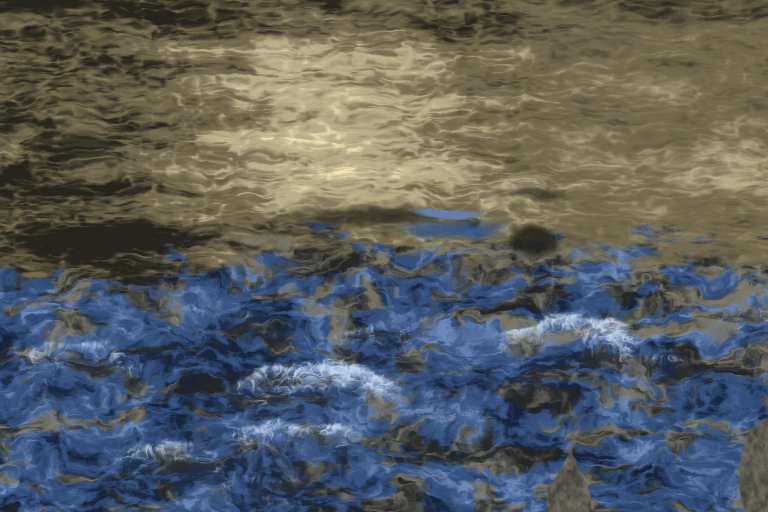
A WebGL 2 fragment shader for this texture:

```glsl
#version 300 es
precision highp float;
// Golden evening river sliding over a ledge into blue, foaming rapids.

uniform vec2 u_resolution;
out vec4 fragColor;

const vec3 UMBER = vec3(0.15, 0.14, 0.11);
const vec3 BRONZE = vec3(0.45, 0.41, 0.30);
const vec3 GOLD = vec3(0.72, 0.68, 0.53);
const vec3 SUN = vec3(0.96, 0.91, 0.72);
const vec3 NAVY = vec3(0.08, 0.13, 0.22);
const vec3 BLUE = vec3(0.20, 0.31, 0.49);
const vec3 SKY = vec3(0.42, 0.54, 0.73);
const vec3 FOAM = vec3(0.80, 0.87, 0.96);

// Foam crests: centre x, top y, half width, strength
const vec4 CRESTS[11] = vec4[11](
  vec4(0.63, 0.285, 0.21, 1.0), vec4(1.10, 0.375, 0.18, 0.95),
  vec4(0.15, 0.335, 0.15, 0.75), vec4(0.33, 0.140, 0.13, 0.8),
  vec4(0.57, 0.190, 0.17, 0.8), vec4(0.73, 0.360, 0.12, 0.6),
  vec4(1.30, 0.325, 0.06, 0.6), vec4(0.91, 0.215, 0.09, 0.5),
  vec4(0.41, 0.410, 0.15, 0.5), vec4(1.46, 0.405, 0.10, 0.6),
  vec4(0.48, 0.080, 0.14, 0.5));

float hash(vec2 p) {
  vec3 q = fract(p.xyx * vec3(0.1031, 0.1030, 0.0973));
  q += dot(q, q.yzx + 33.33);
  return fract((q.x + q.y) * q.z);
}

float noise(vec2 p) {
  vec2 i = floor(p), f = fract(p);
  f = f * f * (3.0 - 2.0 * f);
  return mix(mix(hash(i), hash(i + vec2(1, 0)), f.x),
             mix(hash(i + vec2(0, 1)), hash(i + vec2(1, 1)), f.x), f.y);
}

float fbm(vec2 p) {
  float sum = 0.0, amp = 0.5;
  for (int i = 0; i < 5; i++) {
    sum += amp * noise(p);
    p = mat2(1.6, 0.5, -0.5, 1.6) * p * 1.2 + 7.3;
    amp *= 0.55;
  }
  return sum / 1.05;
}

// Thin bright wave lines, from folded noise
float ridges(vec2 p) {
  float a = 1.0 - abs(2.0 * noise(p) - 1.0);
  float b = 1.0 - abs(2.0 * noise(p * 2.1 + 13.7) - 1.0);
  return a * a * 0.6 + b * b * 0.4;
}

float glow(vec2 p, vec2 centre, vec2 size) {
  vec2 q = (p - centre) / size;
  return exp(-dot(q, q));
}

float ellipseMask(vec2 p, vec2 centre, vec2 size, float soft) {
  return 1.0 - smoothstep(1.0 - soft, 1.0 + soft, length((p - centre) / size));
}

vec3 goldenWater(vec2 p, vec2 bend) {
  vec2 q = p + bend * vec2(0.05, 0.018);
  float swell = fbm(q * vec2(7.0, 30.0));
  float ripple = ridges(q * vec2(19.0, 75.0));
  float glint = noise(q * vec2(65.0, 190.0));
  float light = 0.34 + 0.16 * smoothstep(0.55, 1.2, p.x);
  light += 0.42 * glow(p, vec2(0.60, 0.80), vec2(0.24, 0.20));
  light += 0.22 * glow(p, vec2(0.72, 0.67), vec2(0.34, 0.09));
  light += 0.20 * glow(p, vec2(0.58, 0.72), vec2(0.13, 0.03));
  light += 0.24 * glow(p, vec2(1.45, 0.655), vec2(0.16, 0.04));
  light += 0.12 * glow(p, vec2(0.80, 0.92), vec2(0.05, 0.14));
  light -= 0.20 * smoothstep(0.88, 1.02, p.y);
  light -= 0.34 * glow(p, vec2(0.16, 0.53), vec2(0.30, 0.045));
  light -= 0.12 * glow(p, vec2(0.05, 0.64), vec2(0.24, 0.08));
  float contrast = mix(1.0, 0.6, smoothstep(0.85, 1.15, p.x));
  light += contrast * ((swell - 0.5) * 0.75 + (ripple - 0.45) * 0.35 + (glint - 0.5) * 0.22);
  vec3 col = mix(UMBER, BRONZE, smoothstep(0.05, 0.50, light));
  col = mix(col, GOLD, smoothstep(0.48, 0.86, light));
  return mix(col, SUN, smoothstep(0.86, 1.25, light));
}

vec3 blueRapids(vec2 p, vec2 bend) {
  vec2 q = p + bend * vec2(0.05, 0.04);
  float swell = fbm(q * vec2(8.0, 17.0) + 4.0);
  float chop = ridges(q * vec2(24.0, 48.0));
  float grain = fbm(q * vec2(50.0, 95.0));
  float light = 0.47 + (swell - 0.5) * 1.0 + (chop - 0.45) * 0.38 + (grain - 0.5) * 0.65;
  light += 0.20 * glow(p, vec2(1.42, 0.46), vec2(0.14, 0.05));
  vec3 col = mix(NAVY, BLUE, smoothstep(0.08, 0.48, light));
  col = mix(col, SKY, smoothstep(0.46, 0.95, light));
  // Warm reflections between the waves, more to the right
  float warm = fbm(q * vec2(15.0, 42.0) + 21.0) + 0.07 * smoothstep(0.6, 1.4, p.x);
  warm += 0.12 * smoothstep(0.32, 0.52, p.y);
  vec3 bronze = mix(UMBER, BRONZE * 1.1, smoothstep(0.2, 0.75, light));
  return mix(col, bronze, 0.8 * smoothstep(0.52, 0.68, warm));
}

// Arched crest, crisp above and trailing away below
float crestFoam(vec2 p, vec4 crest, vec2 bend) {
  float x = (p.x - crest.x) / crest.z;
  float drop = crest.y - 0.05 * x * x + bend.y * 0.035 - p.y;
  float body = smoothstep(-0.012, 0.012, drop) * exp(-max(drop, 0.0) * 18.0);
  return crest.w * body * (1.0 - smoothstep(0.5, 1.15, abs(x)));
}

vec3 stone(vec2 p) {
  float fleck = fbm(p * vec2(90.0, 65.0));
  return mix(vec3(0.17, 0.18, 0.17), vec3(0.52, 0.50, 0.43), fleck);
}

void main() {
  vec2 p = gl_FragCoord.xy / u_resolution.y;
  vec2 bend = vec2(fbm(p * 9.0), fbm(p * vec2(10.0, 16.0) + 31.0)) * 2.0 - 1.0;

  // Ragged ledge between the calm and broken water
  float ledge = 0.465 + 0.075 * smoothstep(0.1, 0.75, p.x) - 0.03 * smoothstep(1.0, 1.3, p.x);
  ledge += bend.y * 0.05 + (fbm(p * vec2(14.0, 45.0)) - 0.5) * 0.16;
  vec3 col = mix(blueRapids(p, bend), goldenWater(p, bend), smoothstep(-0.022, 0.022, p.y - ledge));

  // Sky mirrored on the lip, and dark hollows beside it
  vec2 w = p + bend * vec2(0.03, 0.012);
  col = mix(col, UMBER * 0.7, 0.8 * ellipseMask(w, vec2(1.035, 0.528), vec2(0.05, 0.025), 0.4));
  col = mix(col, UMBER, 0.7 * ellipseMask(w, vec2(0.70, 0.575), vec2(0.12, 0.018), 0.6));
  col = mix(col, UMBER, 0.6 * ellipseMask(w, vec2(1.05, 0.618), vec2(0.06, 0.011), 0.6));
  col = mix(col, SKY * 0.92, ellipseMask(w, vec2(0.86, 0.584), vec2(0.065, 0.009), 0.3));
  col = mix(col, BLUE * 1.1, 0.8 * ellipseMask(w, vec2(0.87, 0.553), vec2(0.09, 0.016), 0.5));

  // Foam, torn into specks and threads
  float foam = 0.0;
  for (int i = 0; i < 11; i++) foam = max(foam, crestFoam(p, CRESTS[i], bend));
  float lace = fbm(p * vec2(48.0, 62.0) + bend * 3.0) * 0.6 + ridges(p * 52.0 + bend * 4.0) * 0.4;
  col = mix(col, SKY, 0.35 * foam);
  col = mix(col, FOAM, 0.9 * smoothstep(0.50, 0.90, foam * 0.62 + lace * 0.58));

  // Stones on the near bank, one with a pointed tip
  float tip = 0.005 + 0.038 * smoothstep(0.125, 0.02, p.y);
  float spire = smoothstep(0.003, -0.003, abs(p.x - 1.110 - 0.04 * p.y) - tip * smoothstep(0.13, 0.10, p.y));
  spire *= 1.0 - smoothstep(0.122, 0.128, p.y);
  float boulder = ellipseMask(p, vec2(1.505, 0.07), vec2(0.062, 0.112), 0.05);
  col = mix(col, stone(p), max(spire, boulder));
  fragColor = vec4(col, 1.0);
}
```
